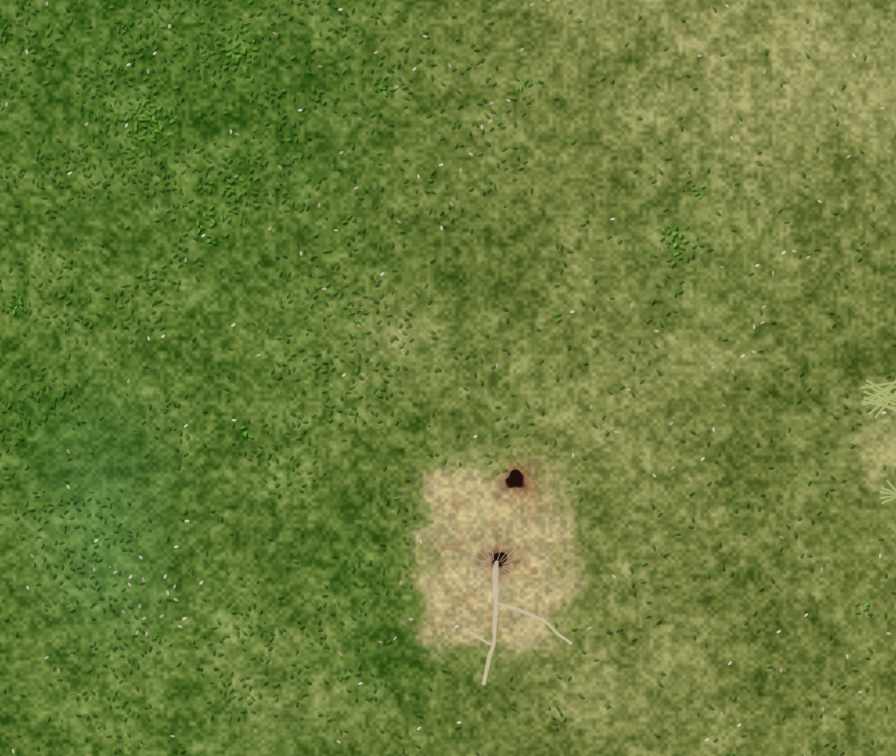
Reproduce this texture procedurally as a Shadertoy shader.

```glsl
// Aerial view of a weedy lawn with a dry bare patch, two holes and a fallen twig.
const vec3 GRASS_DARK = vec3(0.20, 0.29, 0.07);
const vec3 GRASS_MID = vec3(0.43, 0.48, 0.22);
const vec3 GRASS_LIGHT = vec3(0.65, 0.66, 0.41);
const vec3 STRAW = vec3(0.77, 0.70, 0.52);
const vec3 LEAF = vec3(0.36, 0.59, 0.19);
const vec3 HAZE = vec3(0.36, 0.54, 0.28);
const vec3 SOIL = vec3(0.13, 0.06, 0.05);
const vec3 RUST = vec3(0.50, 0.31, 0.20);
const vec3 BARK = vec3(0.80, 0.75, 0.65);
const vec2 PATCH_POS = vec2(0.652, 0.270);
const vec2 PATCH_SIZE = vec2(0.095, 0.125);
const vec2 HOLE_A = vec2(0.685, 0.367);
const vec2 HOLE_B = vec2(0.662, 0.257);
const vec2 CROWN = vec2(0.654, 0.250);

// Soft spots: x, y, radius, strength
const vec4 DRY[7] = vec4[7](
    vec4(0.93, 0.97, 0.24, 0.55), vec4(0.53, 0.56, 0.05, 0.65),
    vec4(1.19, 0.42, 0.06, 1.0), vec4(0.86, 0.46, 0.16, 0.3),
    vec4(0.80, 0.11, 0.15, 0.4), vec4(1.13, 0.88, 0.2, 0.35),
    vec4(0.38, 0.03, 0.11, 0.3));
const vec4 LUSH[6] = vec4[6](
    vec4(0.04, 0.43, 0.10, 0.6), vec4(0.15, 0.94, 0.22, 0.45),
    vec4(0.47, 0.26, 0.07, 0.55), vec4(0.52, 0.13, 0.07, 0.65),
    vec4(0.91, 0.66, 0.10, 0.4), vec4(0.40, 0.86, 0.14, 0.35));
// Weed clusters: x, y, radius
const vec3 WEEDS[12] = vec3[12](
    vec3(0.315, 0.938, 0.021), vec3(0.200, 0.842, 0.035), vec3(0.512, 0.875, 0.015),
    vec3(0.691, 0.883, 0.014), vec3(0.313, 0.758, 0.015), vec3(0.890, 0.680, 0.025),
    vec3(0.918, 0.750, 0.013), vec3(0.478, 0.582, 0.013), vec3(0.328, 0.420, 0.016),
    vec3(0.022, 0.594, 0.014), vec3(1.145, 0.195, 0.012), vec3(0.280, 0.700, 0.025));
const vec4 TWIGS[6] = vec4[6](
    vec4(0.656, 0.256, 0.655, 0.190), vec4(0.655, 0.190, 0.651, 0.145),
    vec4(0.651, 0.145, 0.640, 0.096), vec4(0.658, 0.203, 0.718, 0.182),
    vec4(0.718, 0.182, 0.754, 0.150), vec4(0.649, 0.148, 0.622, 0.164));

float hash(vec2 p) { return fract(sin(dot(p, vec2(127.1, 311.7))) * 43758.5453); }

float noise(vec2 p) {
    vec2 i = floor(p), f = fract(p);
    f *= f * (3.0 - 2.0 * f);
    return mix(mix(hash(i), hash(i + vec2(1, 0)), f.x),
               mix(hash(i + vec2(0, 1)), hash(i + 1.0), f.x), f.y);
}

float fbm(vec2 p) {
    return 0.55 * noise(p) + 0.29 * noise(p * 2.1 + 7.3) + 0.16 * noise(p * 4.3 + 3.1);
}

float spot(vec2 p, vec2 c, float r) { p = (p - c) / r; return exp(-dot(p, p)); }

float line(vec2 p, vec2 a, vec2 d, float w) {
    float h = clamp(dot(p - a, d) / dot(d, d), 0.0, 1.0), px = 1.0 / iResolution.y;
    return 1.0 - smoothstep(w - px, w + px, length(p - a - d * h));
}

// Random ellipses on a jittered grid: coverage, tint
vec2 scatter(vec2 p, float cells, float density, float size) {
    vec2 q = p * cells, best = vec2(0);
    float aa = cells / iResolution.y;
    for (int k = 0; k < 9; k++) {
        vec2 id = floor(q) + vec2(k % 3 - 1, k / 3 - 1);
        if (hash(id + 19.7) > density) continue;
        vec2 d = q - id - vec2(hash(id), hash(id + 5.3));
        float tint = hash(id + 41.1), a = 6.283 * tint;
        d = mat2(cos(a), sin(a), -sin(a), cos(a)) * d * vec2(1.0, 1.8);
        float m = 1.0 - smoothstep(size - aa, size + aa, length(d));
        if (m > best.x) best = vec2(m, tint);
    }
    return best;
}

void mainImage(out vec4 fragColor, in vec2 fragCoord) {
    vec2 p = fragCoord / iResolution.y;
    float coarse = fbm(p * 13.0), clump = fbm(p * 38.0 + 4.0);
    float tuft = noise(p * 95.0 + 2.0 * coarse), fine = noise(p * 210.0 + 9.0);
    float left = 1.0 - smoothstep(0.2, 0.85, p.x);

    // Lawn tone
    float dry = 0.0, lush = 0.0, weed = 0.0;
    for (int i = 0; i < 7; i++) dry += DRY[i].w * spot(p, DRY[i].xy, DRY[i].z);
    for (int i = 0; i < 6; i++) lush += LUSH[i].w * spot(p, LUSH[i].xy, LUSH[i].z);
    float tone = 0.51 + 0.44 * (fine - 0.5) + 0.4 * (tuft + clump - 1.0)
               + 0.35 * (coarse - 0.5) + 0.24 * (dry - lush) - 0.06 * left;
    vec3 col = mix(GRASS_DARK, GRASS_MID, clamp(tone * 2.0, 0.0, 1.0));
    col = mix(col, GRASS_LIGHT, clamp(tone * 2.0 - 1.0, 0.0, 1.0));
    col += (left * 0.6 + lush * 0.5) * vec3(-0.07, 0.02, -0.03);
    col = mix(col, STRAW * (0.65 + 0.5 * tone), 0.35 * clamp(dry * coarse * 1.6, 0.0, 1.0));
    float haze = spot(p, vec2(0.13, 0.38), 0.09) + spot(p, vec2(0.14, 0.25), 0.08);
    col = mix(col, HAZE * (0.75 + 0.45 * tone), 0.55 * min(haze, 1.0));

    // Weeds and their shadows
    for (int i = 0; i < 12; i++) weed += spot(p, WEEDS[i].xy, WEEDS[i].z);
    weed = min(weed, 1.0);
    float density = 0.03 + left * smoothstep(0.42, 0.68, coarse) * (0.3 + 0.3 * p.y) + 0.85 * weed;
    col *= 1.0 - 0.35 * scatter(p + vec2(-0.002, 0.003), 115.0, density, 0.45).x;
    vec2 leaf = scatter(p, 115.0, density, 0.42);
    col = mix(col, LEAF * (0.7 + 0.35 * leaf.y + 0.25 * weed), leaf.x * (0.55 + 0.3 * weed));

    // Bare patch
    vec2 box = abs(p - PATCH_POS) - PATCH_SIZE + 0.05;
    float edge = length(max(box, 0.0)) + min(max(box.x, box.y), 0.0) - 0.05;
    edge += 0.07 * (clump - 0.5) + 0.04 * (coarse - 0.5) + 0.02 * (tuft - 0.5);
    vec3 straw = STRAW * (0.76 + 0.26 * fine + 0.22 * tuft);
    straw = mix(straw, RUST, 0.45 * smoothstep(0.52, 0.8, clump * 0.6 + tuft * 0.4));
    col = mix(col, straw, 0.88 - 0.88 * smoothstep(-0.025, 0.022, edge));

    // Holes with rusty rims
    float hole = min(length(p - HOLE_A), length(p - HOLE_B) + 0.002) + 0.014 * (tuft - 0.5);
    col = mix(col, RUST * (0.7 + 0.6 * fine), 0.75 * exp(-hole * hole * 1800.0));
    col = mix(col, SOIL, 1.0 - smoothstep(0.008, 0.014, hole));

    // Twig, splintered crown and pale border blades
    vec2 bent = p + 0.006 * (vec2(noise(p * 45.0), noise(p * 45.0 + 8.0)) - 0.5);
    float twig = 0.0, splinter = 0.0, blades = 0.0;
    for (int i = 0; i < 6; i++)
        twig = max(twig, line(bent, TWIGS[i].xy, TWIGS[i].zw - TWIGS[i].xy, i < 3 ? 0.0028 : 0.0018));
    for (int i = 0; i < 18; i++) {
        float k = float(i), r = hash(vec2(k, 7.0)), a = k * 2.4, b = 2.2 + 1.9 * r;
        vec2 dir = vec2(cos(a), sin(a));
        splinter = max(splinter, line(bent, CROWN + dir * 0.01, dir * (0.008 + 0.026 * r), 0.0009));
        vec2 root = vec2(1.19, i < 13 ? 0.455 + 0.004 * k : 0.345);
        blades = max(blades, line(p, root, (i < 13 ? 0.05 : 0.025) * vec2(cos(b), sin(b)), 0.0016));
    }
    col = mix(col, vec3(0.66, 0.62, 0.57), 0.75 * splinter);
    col = mix(col, BARK, 0.9 * twig);
    col = mix(col, vec3(0.70, 0.73, 0.48), 0.85 * blades);

    // Litter
    float debris = spot(p, vec2(0.22, 0.2), 0.065);
    vec2 fleck = scatter(p + 0.37, 75.0, 0.008 + 0.28 * debris, 0.24);
    col = mix(col, mix(vec3(0.7, 0.55, 0.52), vec3(0.86), fleck.y), 0.8 * fleck.x);
    fragColor = vec4(clamp(col, 0.0, 1.0), 1.0);
}
```
